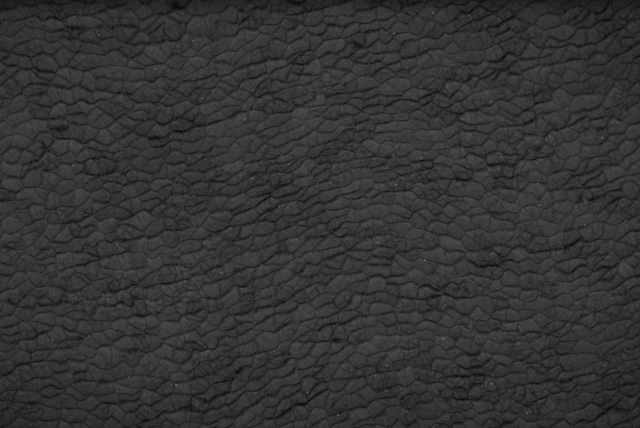
Give the GLSL for this texture, as a WebGL 2 fragment shader.

```glsl
#version 300 es
precision highp float;
// Dark pebbled leather: slanted creased grain, fine pores, pale dust and a soft vignette.
#define GRAIN_SCALE vec2(25.0, 37.0)
#define GRAIN_TILT 0.24
#define BASE_TONE 0.238
#define CREASE_WIDTH 0.0036
#define CREASE_DEPTH 0.125
#define WRINKLE_DEPTH 0.05
#define BULGE_LIGHT 0.030
#define RIM_LIGHT 0.040
#define PORE_CONTRAST 0.075
#define MOTTLE_CONTRAST 0.055
#define DUST_AMOUNT 0.022
#define VIGNETTE 0.30

uniform vec2 u_resolution;
out vec4 fragColor;

// Integer hash giving two values in 0..1
vec2 hash2(vec2 cell) {
  uvec2 v = uvec2(ivec2(cell) + 32768);
  v = v * 1664525u + 1013904223u;
  v.x += v.y * 1664525u;
  v.y += v.x * 1664525u;
  v ^= v >> 16u;
  v.x += v.y * 1664525u;
  v.y += v.x * 1664525u;
  v ^= v >> 16u;
  return vec2(v & 65535u) / 65535.0;
}

float noise(vec2 p) {
  vec2 i = floor(p), f = fract(p);
  f = f * f * (3.0 - 2.0 * f);
  float low = mix(hash2(i).x, hash2(i + vec2(1, 0)).x, f.x);
  float high = mix(hash2(i + vec2(0, 1)).x, hash2(i + vec2(1, 1)).x, f.x);
  return mix(low, high, f.y);
}

float fbm(vec2 p) {
  float sum = 0.0, amp = 0.5;
  for (int i = 0; i < 4; i++) {
    sum += amp * noise(p);
    p = p * 2.03 + 17.3;
    amp *= 0.5;
  }
  return sum / 0.9375;
}

vec2 seedPoint(vec2 cell) {
  return cell + 0.5 + 0.9 * (hash2(cell) - 0.5);
}

// Cell pattern: x border distance in canvas units, y how level the border runs,
// z height within the cell, w random tone of the cell
vec4 pebbles(vec2 p, vec2 scale) {
  vec2 home = floor(p), nearestCell = home, toSeed = vec2(0.0);
  float nearest = 1e3;
  for (int y = -1; y <= 1; y++)
    for (int x = -1; x <= 1; x++) {
      vec2 cell = home + vec2(x, y);
      vec2 r = seedPoint(cell) - p;
      if (dot(r, r) < nearest) {
        nearest = dot(r, r);
        toSeed = r;
        nearestCell = cell;
      }
    }
  float border = 1e3, level = 0.0;
  for (int y = -2; y <= 2; y++)
    for (int x = -2; x <= 2; x++) {
      if (x == 0 && y == 0) continue;
      vec2 r = seedPoint(nearestCell + vec2(x, y)) - p;
      vec2 n = normalize(r - toSeed);
      float d = dot(0.5 * (r + toSeed), n) / length(n * scale);
      if (d < border) {
        border = d;
        level = abs(n.y);
      }
    }
  return vec4(border, level, -toSeed.y, hash2(nearestCell + 91.0).y);
}

void main() {
  vec2 uv = gl_FragCoord.xy / u_resolution;
  vec2 p = gl_FragCoord.xy / u_resolution.y;
  float pixel = 1.0 / u_resolution.y;

  // Slanted grain, bent by broad and small distortions
  vec2 bend = vec2(noise(p * 2.3 + 5.0), noise(p * 2.3 + 31.0)) - 0.5;
  vec2 ripple = vec2(noise(p * 42.0 + 11.0), noise(p * 42.0 + 57.0)) - 0.5;
  vec2 w = p + 0.11 * bend + 0.013 * ripple;
  float c = cos(GRAIN_TILT), s = sin(GRAIN_TILT);
  vec2 q = vec2(c * w.x + s * w.y, c * w.y - s * w.x);

  // Main creases: level ones are deeper and wider
  vec4 cell = pebbles(q * GRAIN_SCALE, GRAIN_SCALE);
  float worn = noise(q * vec2(13.0, 29.0) + 3.0);
  float strength = mix(0.30, 0.80, cell.y * cell.y) * mix(0.45, 1.35, worn);
  float width = max(CREASE_WIDTH * mix(0.65, 1.25, cell.y * worn), 0.8 * pixel);
  float crease = exp(-pow(cell.x / width, 2.0));

  // Finer wrinkles crossing the pebbles
  vec2 fineScale = GRAIN_SCALE * vec2(1.7, 1.5);
  vec4 fine = pebbles(q * fineScale + 40.0, fineScale);
  float wrinkle = exp(-pow(fine.x / max(0.0022, 0.8 * pixel), 2.0));
  wrinkle *= smoothstep(0.3, 0.75, noise(p * 24.0 + 70.0));

  // Light from above on the pebbles and on their rims
  float rim = exp(-pow((cell.x - 2.0 * width) / width, 2.0));
  rim *= smoothstep(0.0, 0.45, cell.z) * noise(p * 110.0);
  float pores = 0.6 * noise(p * 290.0) + 0.4 * noise(p * 150.0 + 9.0) - 0.5;
  float mottle = fbm(p * 3.2 + 8.0) - 0.5;
  float scuff = exp(-dot((uv - vec2(0.5, 0.57)) * vec2(9.0, 4.0), (uv - vec2(0.5, 0.57)) * vec2(9.0, 4.0)));

  float tone = BASE_TONE + MOTTLE_CONTRAST * mottle + 0.03 * scuff * noise(p * 17.0);
  tone += BULGE_LIGHT * cell.z + 0.028 * (cell.w - 0.5) + RIM_LIGHT * rim;
  tone -= CREASE_DEPTH * strength * crease + WRINKLE_DEPTH * wrinkle;
  tone += PORE_CONTRAST * pores;

  // Sparse dust specks
  vec2 dustCell = floor(p * 45.0);
  vec2 dustAt = 0.25 + 0.5 * hash2(dustCell + 300.0);
  float radius = 0.0015 + 0.0010 * hash2(dustCell + 700.0).x;
  float dust = 1.0 - smoothstep(radius - pixel * 0.7, radius + pixel * 0.7, length(fract(p * 45.0) - dustAt) / 45.0);
  tone += 0.17 * dust * step(1.0 - DUST_AMOUNT, hash2(dustCell + 500.0).y);

  // Darker corners and top edge
  vec2 fromCentre = (uv - 0.5) * 2.0;
  tone *= 1.0 - VIGNETTE * pow(0.5 * dot(fromCentre, fromCentre), 2.0);
  tone *= 1.0 - 0.35 * smoothstep(0.96, 1.01, uv.y);
  fragColor = vec4(vec3(clamp(tone, 0.0, 1.0)), 1.0);
}
```
